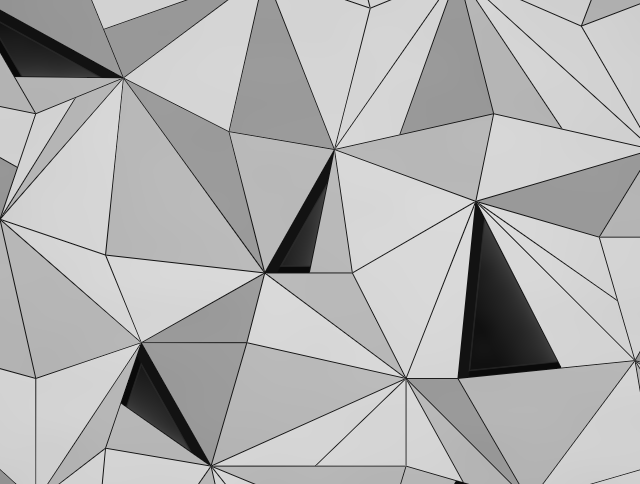
Reproduce this texture procedurally as a Shadertoy shader.

```glsl
// Faceted wall of flat grey triangular panels with thin dark joints and a few
// recessed dark windows. A jittered grid is cut into triangles that fan out
// from alternate vertices; each pixel looks up the triangle containing it.

const float CELL_SIZE = 0.255;     // grid cell, in canvas heights
const float JITTER_STEP = 0.145;   // vertex offsets are multiples of this
const float JOINT_TONE = 0.07;
const float LIGHT_TONE = 0.84;
const float MID_TONE = 0.72;
const float GREY_TONE = 0.605;

struct Triangle { vec2 a, b, c; };

float hash(vec2 p) {
    vec3 q = fract(p.xyx * 0.1031);
    q += dot(q, q.yzx + 33.33);
    return fract((q.x + q.y) * q.z);
}

float valueNoise(vec2 p) {
    vec2 i = floor(p), f = fract(p);
    f = f * f * (3.0 - 2.0 * f);
    return mix(mix(hash(i), hash(i + vec2(1, 0)), f.x),
               mix(hash(i + vec2(0, 1)), hash(i + vec2(1, 1)), f.x), f.y);
}

// Signed distance to the line a-b, positive on its left.
float edgeDistance(vec2 p, vec2 a, vec2 b) {
    vec2 e = b - a, r = p - a;
    return (e.x * r.y - e.y * r.x) / max(length(e), 1e-5);
}

float insideDistance(vec2 p, Triangle t) {
    return min(edgeDistance(p, t.a, t.b),
           min(edgeDistance(p, t.b, t.c), edgeDistance(p, t.c, t.a)));
}

// Coarsely stepped offsets leave some joints exactly level or upright.
vec2 vertex(vec2 id) {
    vec2 random = vec2(hash(id + 17.3), hash(id + 71.9));
    return (id + JITTER_STEP * (floor(random * 5.0) - 2.0)) * CELL_SIZE;
}

// Corner k of a cell, counted anticlockwise.
vec2 corner(vec2 cell, int k) {
    k = k & 3;
    return vertex(cell + vec2(k == 1 || k == 2, k >= 2));
}

bool diagonalFits(vec2 cell, int k) {
    vec2 a = corner(cell, k), b = corner(cell, k + 2);
    float margin = 0.1 * CELL_SIZE;
    return edgeDistance(corner(cell, k + 1), a, b) < -margin
        && edgeDistance(corner(cell, k + 3), a, b) > margin;
}

// First corner of the cell's diagonal, preferring the hub vertices.
int fanCorner(vec2 cell) {
    int k = int(mod(cell.x + cell.y, 2.0));
    if (!diagonalFits(cell, k)) k++;
    return hash(cell + 5.7) > 0.5 ? k + 2 : k;
}

float panelTone(vec2 p, Triangle t, float pick, float seed) {
    float tone = pick < 0.53 ? LIGHT_TONE : pick < 0.79 ? MID_TONE : GREY_TONE;
    vec2 fromCentre = (p - (t.a + t.b + t.c) / 3.0) / CELL_SIZE;
    vec2 slope = vec2(seed - 0.5, 0.3);
    float smudge = valueNoise(p * vec2(9.0, 14.0)) - 0.5;
    return tone + 0.03 * dot(fromCentre, slope) + 0.012 * smudge;
}

// Dark pane behind two reveals and a thin paler frame.
float windowTone(vec2 p, Triangle t, float px) {
    float wide = edgeDistance(p, t.a, t.b) - 0.022;
    float narrow = edgeDistance(p, t.b, t.c) - 0.014;
    float depth = clamp(edgeDistance(p, t.c, t.a) / 0.11, 0.0, 1.0);
    float pane = mix(0.26, 0.06, sqrt(depth)) + 0.02 * valueNoise(p * 25.0);
    float tone = mix(0.04, pane, smoothstep(-px, px, narrow));
    tone = mix(0.07, tone, smoothstep(-px, px, wide));
    float frame = abs(min(wide, narrow)) - 0.0006;
    return mix(tone, 0.2, 0.5 * (1.0 - smoothstep(0.0, px, frame)));
}

void mainImage(out vec4 fragColor, in vec2 fragCoord) {
    float px = 1.0 / iResolution.y;
    vec2 p = fragCoord * px;
    vec2 home = floor(p / CELL_SIZE);
    float tone = JOINT_TONE;

    // Find the triangle around this pixel among the neighbouring cells.
    for (int n = 0; n < 18; n++) {
        int cellIndex = n / 2, part = n % 2;
        vec2 cell = home + vec2(cellIndex % 3, cellIndex / 3) - 1.0;
        int k = fanCorner(cell);
        Triangle t = Triangle(corner(cell, k), corner(cell, k + 1 + part),
                              corner(cell, k + 2 + part));
        if (insideDistance(p, t) < 0.0) continue;

        // Some triangles, and all that hold a window, are cut from the fan corner.
        float seed = hash(cell + 31.7 * float(part + 1));
        float side = 0.0;
        bool isWindow = mod(cell.x + 2.0 * cell.y, 5.0) == 1.0
            && part == int(hash(cell + 3.3) * 2.0);
        if (seed < 0.33 || isWindow) {
            float share = 0.4 + 0.2 * hash(cell + 9.1);
            vec2 cut = mix(t.b, t.c, isWindow ? share + 0.1 : share);
            side = step(0.0, edgeDistance(p, t.a, cut));
            if (side > 0.5) t.b = cut; else t.c = cut;
        }

        float pick = fract(dot(cell, vec2(0.755, 0.57)) + 0.5 * float(part)
                           + 0.31 * side + 0.2 * seed);
        tone = isWindow && side < 0.5 ? windowTone(p, t, px)
                                      : panelTone(p, t, pick, seed);

        // Joints of slightly uneven width.
        float halfWidth = mix(0.0006, 0.0011, valueNoise(p * 4.0));
        float joint = clamp((halfWidth - insideDistance(p, t)) / px + 0.5, 0.0, 1.0);
        tone = mix(tone, JOINT_TONE, joint);
        break;
    }

    // Gentle fall-off towards the corners.
    vec2 centred = fragCoord / iResolution.xy - 0.5;
    tone *= 1.01 - 0.1 * dot(centred, centred);
    fragColor = vec4(vec3(tone), 1.0);
}
```
